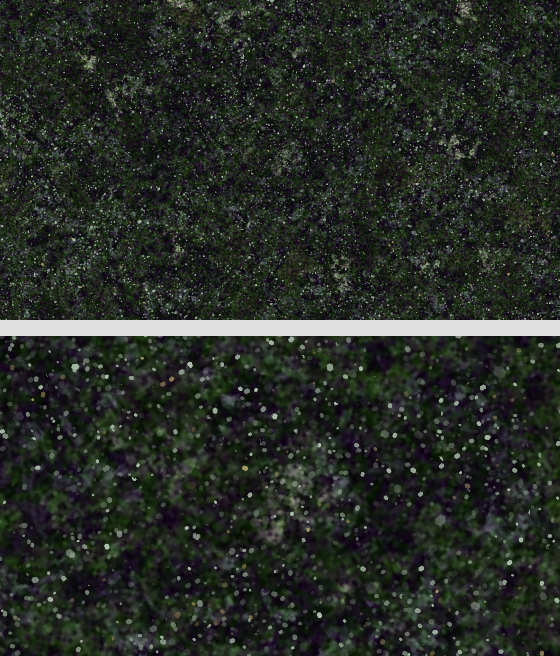
Top: the whole. Bottom: its middle third, enlarged.
Reproduce this texture procedurally as a WebGL 1 fragment shader.

```glsl
precision highp float;
// Polished dark granite: faint green plates in a crisp mottled black and slate matrix,
// strewn with angular pale flecks. Plates are stretched Voronoi cells, the mottling
// is layered value noise, and the flecks are jittered diamonds on three grids.

uniform vec2 u_resolution;

const vec3 BLACK = vec3(0.066, 0.062, 0.080);
const vec3 GREEN = vec3(0.122, 0.158, 0.098);
const vec3 PLATE_GREEN = vec3(0.112, 0.136, 0.088);
const vec3 OLIVE = vec3(0.165, 0.175, 0.110);
const vec3 SLATE = vec3(0.235, 0.275, 0.262);
const vec3 CLOUD = vec3(0.420, 0.455, 0.370);
const vec3 PALE = vec3(0.680, 0.750, 0.680);
const vec3 CREAM = vec3(0.700, 0.620, 0.410);
const vec3 CHROMA = vec3(0.040, -0.085, 0.090);

const float PLATE_SCALE = 8.0;      // plates per canvas height
const float PLATE_STRETCH = 1.7;
const float PLATE_SHARE = 0.36;
const float MOTTLE_SCALE = 72.0;
const float FLECK_SCALE = 140.0;    // finest fleck grid
const float FLECK_SHARE = 0.50;
const float GRAIN_SCALE = 230.0;
const float GRAIN_DEPTH = 0.62;

float hash(vec2 p) {
  return fract(sin(dot(p, vec2(127.1, 311.7))) * 43758.55);
}

vec2 hash2(vec2 p) {
  return vec2(hash(p), hash(p + 57.3));
}

float noise(vec2 p) {
  vec2 i = floor(p), f = fract(p);
  f = f * f * (3.0 - 2.0 * f);
  return mix(mix(hash(i), hash(i + vec2(1.0, 0.0)), f.x),
             mix(hash(i + vec2(0.0, 1.0)), hash(i + 1.0), f.x), f.y);
}

float fbm(vec2 p) {
  float sum = 0.0, weight = 0.533;
  for (int i = 0; i < 4; i++) {
    sum += weight * noise(p);
    p = mat2(1.6, 1.2, -1.2, 1.6) * p + 11.7;
    weight *= 0.5;
  }
  return sum;
}

vec2 spin(vec2 v, float a) {
  float c = cos(a), s = sin(a);
  return vec2(c * v.x + s * v.y, c * v.y - s * v.x);
}

// Stretched Voronoi cells: x = random id of the plate, y = distance to its border
vec2 plates(vec2 p) {
  vec2 cell = floor(p);
  float nearest = 9.0, second = 9.0, id = 0.0;
  for (int y = -2; y <= 2; y++) {
    for (int x = -2; x <= 2; x++) {
      vec2 c = cell + vec2(float(x), float(y));
      vec2 q = spin(p - c - hash2(c), -1.1 + 1.8 * (hash(c + 5.1) - 0.5));
      float d = length(q * vec2(1.0 / PLATE_STRETCH, 1.0));
      if (d < nearest) {
        second = nearest;
        nearest = d;
        id = hash(c + 9.4);
      } else {
        second = min(second, d);
      }
    }
  }
  return vec2(id, second - nearest);
}

// Scattered angular flecks: x = coverage times brightness, y = random tint
vec2 flecks(vec2 p, float share, float blur) {
  vec2 cell = floor(p), best = vec2(0.0);
  for (int y = -1; y <= 1; y++) {
    for (int x = -1; x <= 1; x++) {
      vec2 c = cell + vec2(float(x), float(y));
      vec2 q = abs(spin(p - c - hash2(c), 6.283 * hash(c + 3.7)));
      float radius = mix(0.20, 0.50, hash(c + 7.9));
      float d = max(q.x + 0.6 * q.y, 1.4 * q.y) - radius;
      float glow = hash(c + 21.3);
      float cover = 1.0 - smoothstep(-blur, blur, d);
      cover *= step(hash(c + 13.1), share) * mix(0.12, 1.0, glow * glow * glow);
      if (cover > best.x) best = vec2(cover, hash(c + 33.9));
    }
  }
  return best;
}

void main() {
  vec2 p = gl_FragCoord.xy / u_resolution.y;
  vec2 warp = vec2(fbm(p * 14.0), fbm(p * 14.0 + 40.0)) - 0.5;
  vec2 w = p + 0.07 * warp;
  float cluster = smoothstep(0.32, 0.64, fbm(w * 12.0 + 17.0));
  float mottle = fbm(p * MOTTLE_SCALE);

  // Black and green matrix with crisp slate mottling
  vec3 col = mix(BLACK, GREEN, smoothstep(0.36, 0.60, fbm(p * 42.0 + 3.0)));
  col = mix(col, SLATE, smoothstep(0.50, 0.66, mottle) * mix(0.30, 0.90, cluster));

  // Smooth plates with ragged borders
  vec2 plate = plates(w * PLATE_SCALE);
  float body = smoothstep(0.04, 0.22, plate.y + 0.5 * (mottle - 0.5));
  body *= step(plate.x, PLATE_SHARE);
  vec3 plateColour = mix(PLATE_GREEN, OLIVE, step(plate.x, 0.04));
  col = mix(col, plateColour * (0.5 + mottle), 0.70 * body);

  // Black pools and rare broken pale clouds
  float pool = 1.0 - smoothstep(0.34, 0.46, fbm(w * 9.0 + 61.0));
  col = mix(col, BLACK * 0.75, 0.50 * pool);
  float cloud = smoothstep(0.68, 0.84, fbm(w * 11.0 + 83.0));
  col = mix(col, CLOUD, cloud * smoothstep(0.38, 0.62, mottle));

  // Fine grain in lightness and hue
  col *= 1.0 + GRAIN_DEPTH * (2.0 * noise(spin(p, 0.6) * GRAIN_SCALE) - 1.0);
  col += CHROMA * (noise(spin(p, 1.1) * 130.0 + 29.0) - 0.5);

  // Flecks on three grids, rarer as they grow
  float scale = FLECK_SCALE, share = FLECK_SHARE;
  for (int i = 0; i < 3; i++) {
    float blur = max(0.08, 0.6 * scale / u_resolution.y);
    float local = share * mix(0.35, 1.0, cluster) * (1.0 - 0.5 * body);
    vec2 fleck = flecks(p * scale + 19.0 * float(i), local, blur);
    col = mix(col, mix(PALE, CREAM, step(0.90, fleck.y)), fleck.x);
    scale *= 0.68;
    share *= 0.30;
  }
  gl_FragColor = vec4(clamp(col, 0.0, 1.0), 1.0);
}
```
